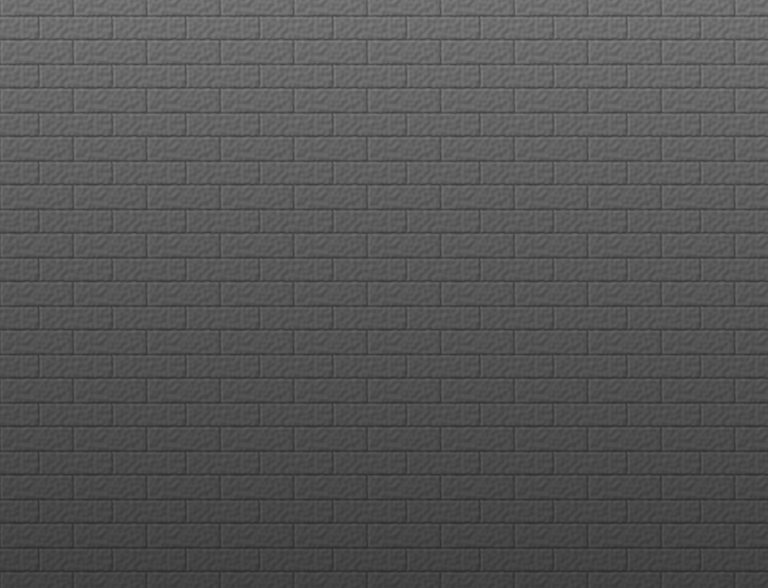
Give the GLSL for this texture, as a Shadertoy shader.

```glsl
// Grey embossed brick wall in running bond, fading darker towards the floor.

// All lengths are fractions of the canvas height.
const float BRICK_WIDTH = 0.125;
const float PAIR_HEIGHT = 0.08223;   // two courses together
const float SHIFTED_HEIGHT = 0.0398; // upper course of each pair
const float PAIR_START = 0.02704;
const float SHIFTED_JOINT = 0.0658;
const float ALIGNED_JOINT = 0.1238;
const float GROOVE_WIDTH = 0.0021;
const float BEVEL_OFFSET = 0.0040;
const float GRAIN_SCALE = 125.0;

vec2 hashGradient(vec2 cell) {
    vec3 h = fract(cell.xyx * vec3(0.1031, 0.1030, 0.0973));
    h += dot(h, h.yzx + 33.33);
    float angle = 6.2832 * fract((h.x + h.y) * h.z);
    return vec2(cos(angle), sin(angle));
}

float gradientNoise(vec2 p) {
    vec2 i = floor(p), f = p - i;
    vec2 w = f * f * f * (f * (f * 6.0 - 15.0) + 10.0);
    vec2 e = vec2(0.0, 1.0);
    float a = dot(hashGradient(i), f);
    float b = dot(hashGradient(i + e.yx), f - e.yx);
    float c = dot(hashGradient(i + e.xy), f - e.xy);
    float d = dot(hashGradient(i + e.yy), f - e.yy);
    return mix(mix(a, b, w.x), mix(c, d, w.x), w.y);
}

float roughness(vec2 p) {
    return gradientNoise(p) + 0.6 * gradientNoise(p * 0.53 + 17.3);
}

// Height difference along the light, which falls from the upper left.
float embossedGrain(vec2 p) {
    vec2 lightStep = vec2(0.22);
    return roughness(p + lightStep) - roughness(p - lightStep);
}

// Signed offset from the nearer end of a span.
float jointOffset(float along, float span) {
    return along > 0.5 * span ? along - span : along;
}

float softLine(float offset, float width) {
    float t = offset / width;
    return exp(-t * t);
}

// Dark groove followed by a lit bevel.
float grooveShade(float offset, float dark, float light) {
    return light * softLine(offset - BEVEL_OFFSET, GROOVE_WIDTH)
         - dark * softLine(offset, GROOVE_WIDTH);
}

float wallGradient(float depth) {
    return 0.437 - 0.22 * depth + 0.04 * depth * depth;
}

void mainImage(out vec4 fragColor, in vec2 fragCoord) {
    // Position measured from the upper left corner
    vec2 p = vec2(fragCoord.x, iResolution.y - fragCoord.y) / iResolution.y;

    // Course and brick-local coordinates
    float y = mod(p.y - PAIR_START, PAIR_HEIGHT);
    bool shifted = y < SHIFTED_HEIGHT;
    float height = shifted ? SHIFTED_HEIGHT : PAIR_HEIGHT - SHIFTED_HEIGHT;
    float firstJoint = shifted ? SHIFTED_JOINT : ALIGNED_JOINT;
    vec2 local = vec2(mod(p.x - firstJoint, BRICK_WIDTH),
                      shifted ? y : y - SHIFTED_HEIGHT);

    // Mortar joints with bevelled brick edges
    float bed = jointOffset(local.y, height);
    float head = jointOffset(local.x, BRICK_WIDTH);
    float headFade = smoothstep(0.0, 0.003, abs(bed));
    float shade = grooveShade(bed, 0.25, 0.11)
                + grooveShade(head, 0.21, 0.14) * headFade;

    // Rough face, the same on every brick of a course type
    float seed = shifted ? 0.0 : 41.0;
    shade += 0.15 * embossedGrain(local * GRAIN_SCALE + seed);

    fragColor = vec4(vec3(wallGradient(p.y) * (1.0 + shade)), 1.0);
}
```
